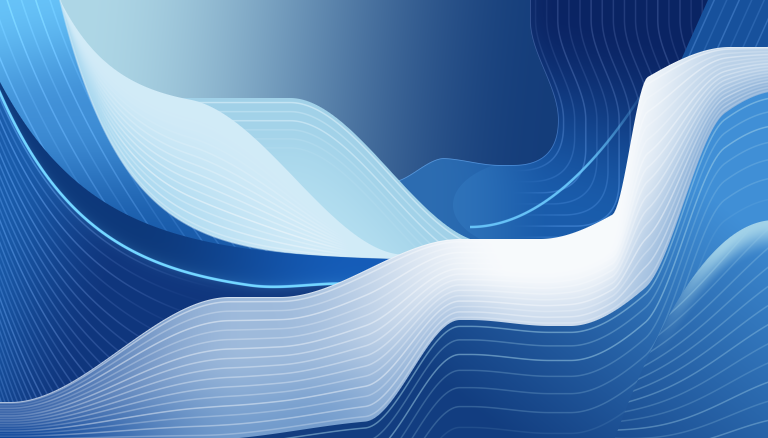
A WebGL 2 fragment shader for this background:

```glsl
#version 300 es
precision highp float;

uniform vec2 u_resolution;
out vec4 outColor;

const vec2 SCENE = vec2(7.68, 4.38);
const vec3 NAVY = vec3(0.04, 0.14, 0.39);
const vec3 DEEP = vec3(0.07, 0.24, 0.50);
const vec3 ROYAL = vec3(0.10, 0.36, 0.67);
const vec3 AZURE = vec3(0.25, 0.56, 0.84);
const vec3 SKY = vec3(0.40, 0.76, 0.97);
const vec3 PALE = vec3(0.63, 0.82, 0.91);
const vec3 ICE = vec3(0.82, 0.92, 0.97);
const vec3 WHITE = vec3(0.97, 0.98, 0.99);

float hash(float n) {
    n = fract(n * 0.1031);
    n *= n + 33.33;
    return fract(n * (n + n));
}

float slope(float v) {
    return max(length(vec2(dFdx(v), dFdy(v))), 1e-5);
}

// Antialiased coverage of the side where the field is positive
float cover(float field) {
    return clamp(0.5 + field / slope(field), 0.0, 1.0);
}

// Line of a given half width along the zero of a field
float stroke(float field, float halfWidth, float pixel) {
    float d = abs(field) / slope(field) * pixel;
    return 1.0 - smoothstep(halfWidth - 0.5 * pixel, halfWidth + pixel, d);
}

// Evenly spaced thin contours, each with its own strength
float strands(float field, float count, float pixel) {
    float v = field * count;
    float w = slope(v);
    float d = abs(fract(v) - 0.5) / w * pixel;
    float line = 1.0 - smoothstep(0.001, 0.004 + pixel, d);
    return line * (0.45 + 0.55 * hash(floor(v) + 7.0)) * smoothstep(0.6, 0.15, w);
}

float smoothMax(float a, float b, float k) {
    float h = max(k - abs(a - b), 0.0) / k;
    return max(a, b) + h * h * k * 0.25;
}

// Curve that drops quickly and then levels out
float settle(float x, float start, float reach) {
    return 1.0 - exp((start - x) / reach);
}

float ribbonTop(float x) {
    return 4.02 - 1.05 * smoothstep(0.1, 2.3, x) - 0.58 * smoothstep(2.8, 4.6, x)
        - 0.75 * smoothstep(5.4, 7.3, x) - 1.17 * smoothstep(6.12, 6.48, x);
}

float ribbonBottom(float x) {
    return 4.40 - 0.20 * smoothstep(2.0, 4.0, x) - smoothstep(3.65, 4.6, x)
        + 0.06 * smoothstep(4.7, 5.5, x) - 1.3 * smoothstep(5.7, 7.8, x)
        - 1.05 * smoothstep(6.45, 7.25, x);
}

void main() {
    // Scene coordinates, with y growing downward
    vec2 uv = gl_FragCoord.xy / u_resolution;
    vec2 p = vec2(uv.x, 1.0 - uv.y) * SCENE;
    float x = p.x, y = p.y;
    float pixel = SCENE.x / u_resolution.x;

    // Backdrop
    vec3 color = mix(vec3(0.68, 0.84, 0.90), vec3(0.08, 0.24, 0.48), smoothstep(0.8, 5.6, x + 0.1 * y));

    // Dark wave at upper right
    float shoulder = 1.82 - 0.24 * smoothstep(3.9, 4.45, x) + 0.07 * smoothstep(4.4, 5.0, x);
    float side = x - 5.30 - 0.28 * smoothstep(0.2, 1.2, y);
    float dark = smoothMax(side, y - shoulder, 0.45);
    vec3 darkFill = mix(NAVY, ROYAL, smoothstep(0.1, 2.1, y - 0.25 * (x - 5.6)));
    darkFill = mix(darkFill, vec3(0.19, 0.44, 0.70), smoothstep(5.6, 4.2, x) * 0.8);
    float inner = 1.0 - length((p - vec2(5.45, 2.05)) / vec2(0.92, 0.48));
    darkFill = mix(darkFill, AZURE, 0.22 * cover(inner) * smoothstep(5.5, 4.6, x));
    darkFill += 0.13 * strands(dark, 9.0, pixel) * smoothstep(5.1, 5.7, x);
    darkFill += 0.18 * stroke(dark, 0.005, pixel);
    float corner = x - 7.08 + 0.45 * y;
    darkFill = mix(darkFill, mix(ROYAL, DEEP, 0.35) + 0.12 * strands(corner, 8.0, pixel), cover(corner));
    color = mix(color, darkFill, cover(dark));
    float arc = y - 2.27 + 0.45 * (x - 4.7) * (x - 4.7);
    color = mix(color, SKY, stroke(arc, 0.010, pixel) * step(4.7, x) * smoothstep(6.6, 5.7, x));

    // Two pale waves
    float back = y - 0.98 - 1.45 * smoothstep(2.9, 4.9, x);
    vec3 backFill = mix(PALE, vec3(0.70, 0.87, 0.94), smoothstep(0.0, 1.2, back));
    backFill = mix(backFill, ICE, 0.8 * strands(back, 11.0, pixel) * smoothstep(0.65, 0.1, back));
    color = mix(color, backFill, cover(back));
    float frontTop = 1.1 * settle(x, 0.6, 0.55) + 1.45 * smoothstep(1.9, 4.05, x);
    float frontBottom = 2.6 * settle(x, 0.6, 0.64);
    float front = (y - frontTop) / max(abs(frontBottom - frontTop), 0.03);
    vec3 frontFill = mix(ICE, vec3(0.67, 0.85, 0.94), smoothstep(0.1, 1.0, front) * smoothstep(3.4, 1.2, x));
    frontFill = mix(frontFill, WHITE, 0.55 * strands(front, 15.0, pixel) * smoothstep(0.1, 0.7, front));
    color = mix(color, frontFill, cover(y - frontTop));

    // Blue bands at left
    float band = y - frontBottom;
    vec3 bandFill = mix(SKY, AZURE, smoothstep(0.0, 1.3, y + 0.2 * x));
    bandFill = mix(bandFill, ROYAL, smoothstep(1.1, 2.4, y));
    bandFill += 0.10 * strands(x - 0.32 * y - 0.08 * y * y, 7.0, pixel);
    color = mix(color, bandFill, cover(band));
    color = mix(color, ICE, 0.6 * stroke(band, 0.006, pixel));
    float trough = y - 0.82 - 1.8 * settle(x, 0.0, 0.95);
    color = mix(color, mix(DEEP - 0.02, vec3(0.08, 0.36, 0.72), smoothstep(1.3, 3.6, x)), cover(trough));
    float low = y - 0.93 - 2.05 * settle(x, 0.0, 0.9) + 0.1 * smoothstep(2.5, 3.5, x);
    vec3 lowFill = mix(ROYAL, vec3(0.06, 0.21, 0.49), smoothstep(0.0, 1.5, x + 0.35 * (y - 1.8)));
    lowFill += 0.17 * strands(low / (1.0 + 0.25 * x), 9.0, pixel) * smoothstep(2.4, 0.4, x);
    color = mix(color, lowFill, cover(low));
    color = mix(color, SKY, stroke(low, 0.011, pixel) + 0.18 * exp(-abs(low) * 18.0));

    // White ribbon
    float top = y - ribbonTop(x);
    float bottom = y - ribbonBottom(x);
    float across = top / max(top - bottom, 0.05);
    vec3 ribbon = mix(vec3(0.22, 0.39, 0.66), vec3(0.62, 0.73, 0.86), smoothstep(0.0, 2.5, x));
    ribbon = mix(ribbon, WHITE, smoothstep(2.6, 5.0, x - 0.4 * across));
    ribbon = mix(ribbon, vec3(0.73, 0.82, 0.91), smoothstep(6.2, 7.5, x + 0.5 * across));
    ribbon -= vec3(0.17, 0.12, 0.06) * smoothstep(0.35, 1.0, across);
    ribbon = mix(ribbon, WHITE, 0.5 * strands(across, 15.0, pixel));
    ribbon = mix(ribbon, WHITE, 0.6 * stroke(top, 0.008, pixel));
    color = mix(color, ribbon, cover(top));

    // Blue slopes at lower right with a pale crest
    float light = clamp(0.2 * (x - 4.4) + 0.25 * (3.8 - y), 0.0, 1.0);
    vec3 slopeFill = mix(DEEP, AZURE, light);
    slopeFill = mix(slopeFill, PALE, 0.55 * strands(bottom / (1.0 + 0.3 * bottom), 8.0, pixel) * smoothstep(1.5, 0.2, bottom));
    float crest = y - 2.2 - 0.85 * (7.75 - x) * (7.75 - x);
    vec3 crestFill = mix(mix(DEEP, AZURE, light * 0.9), PALE, smoothstep(0.35, 0.02, crest) * smoothstep(6.5, 7.3, x));
    float fan = (4.45 - y) / max(x - 5.0, 0.2) + 0.06 * sin(2.2 * x);
    crestFill = mix(crestFill, PALE, 0.4 * strands(fan, 14.0, pixel) * smoothstep(5.5, 6.2, x));
    slopeFill = mix(slopeFill, crestFill, cover(crest));
    color = mix(color, slopeFill, cover(bottom));

    outColor = vec4(clamp(color, 0.0, 1.0), 1.0);
}
```
